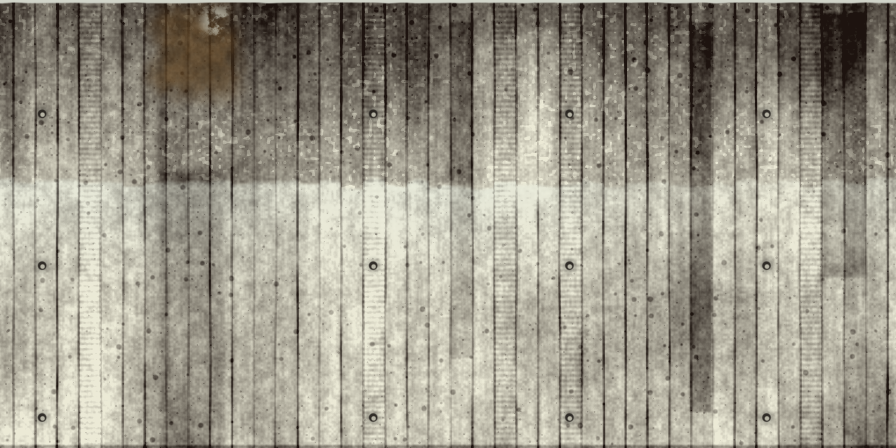
A Shadertoy shader for this texture:

```glsl
// Weathered board-formed concrete wall: vertical planks, tie holes, a pour joint and soot
const vec3 GRIME = vec3(0.28, 0.25, 0.22);
const vec3 CHALK = vec3(0.84, 0.83, 0.76);
const vec3 RUST = vec3(0.33, 0.24, 0.13);
const vec3 COOL = vec3(0.70, 0.74, 0.72);
const vec3 CAP = vec3(0.82, 0.83, 0.79);

const float BOARDS_PER_UNIT = 20.5;   // 41 boards across a wall two units wide
const float BOARD_SHIFT = 0.38;
const float JOINT_HEIGHT = 0.59;
const float TIE_COLUMNS[4] = float[4](0.094, 0.833, 1.271, 1.711);
const float RIBBED_BOARDS[5] = float[5](4.0, 17.0, 23.0, 26.0, 37.0);

float hash(vec2 p) {
    vec3 q = fract(vec3(p.xyx) * 0.1031);
    q += dot(q, q.yzx + 33.33);
    return fract((q.x + q.y) * q.z);
}

float noise(vec2 p) {
    vec2 i = floor(p), f = fract(p);
    f = f * f * (3.0 - 2.0 * f);
    return mix(mix(hash(i), hash(i + vec2(1, 0)), f.x),
               mix(hash(i + vec2(0, 1)), hash(i + vec2(1, 1)), f.x), f.y);
}

float fbm(vec2 p) {
    float sum = 0.0, amp = 0.5;
    for (int i = 0; i < 5; i++) {
        sum += amp * noise(p);
        p = p * 2.03 + 17.7;
        amp *= 0.5;
    }
    return sum;
}

float softBox(vec2 p, vec2 lo, vec2 hi, float blur) {
    vec2 e = smoothstep(lo - blur, lo + blur, p) * (1.0 - smoothstep(hi - blur, hi + blur, p));
    return e.x * e.y;
}

float disc(vec2 p, float radius, float blur) {
    return 1.0 - smoothstep(radius - blur, radius + blur, length(p));
}

// Dark line between neighbouring boards, uneven along its height
float seam(vec2 p, float x) {
    float id = floor(x + 0.5);
    float wander = 0.05 * (noise(vec2(id * 7.0, p.y * 5.0)) - 0.5);
    float d = abs(x - id + wander) / BOARDS_PER_UNIT;
    float strength = mix(0.25, 1.0, hash(vec2(id, 9.0))) * (0.45 + 0.8 * noise(vec2(id * 3.0, p.y * 14.0)));
    return strength * (0.75 * (1.0 - smoothstep(0.001, 0.0042, d)) + 0.2 * exp(-d * 160.0));
}

float ribs(float board, float y) {
    float on = 0.0;
    for (int i = 0; i < 5; i++) on += 1.0 - step(0.5, abs(board - RIBBED_BOARDS[i]));
    return on * sin(y * 6.28318 * 85.0);
}

// Scattered air pits, one candidate per cell
float pits(vec2 p, float cells) {
    vec2 id = floor(p * cells);
    vec2 centre = 0.25 + 0.5 * vec2(hash(id + 3.1), hash(id + 8.7));
    float size = 0.17 * hash(id + 21.0);
    return step(0.72, hash(id + 5.0)) * disc(fract(p * cells) - centre, size, 0.07);
}

// Larger dirty fields and single dark or pale boards
float patches(vec2 p) {
    float s = 0.20 * softBox(p, vec2(0.535, 0.59), vec2(1.055, 1.1), 0.006);
    s += 0.30 * softBox(p, vec2(0.36, -0.1), vec2(0.50, 0.62), 0.012);
    s += 0.22 * softBox(p, vec2(0.35, 0.59), vec2(0.535, 1.1), 0.01);
    s += 0.22 * softBox(p, vec2(1.005, 0.20), vec2(1.055, 0.95), 0.004);
    s += 0.42 * softBox(p, vec2(1.539, 0.08), vec2(1.588, 0.95), 0.004);
    s += 0.38 * softBox(p, vec2(1.835, 0.38), vec2(1.932, 0.97), 0.006);
    s += 0.16 * softBox(p, vec2(1.82, -0.1), vec2(2.1, 0.42), 0.03);
    s += 0.22 * softBox(p, vec2(-0.1, 0.58), vec2(0.065, 1.1), 0.01);
    return s - 0.14 * softBox(p, vec2(1.065, 0.55), vec2(1.25, 0.93), 0.03);
}

void mainImage(out vec4 fragColor, in vec2 fragCoord) {
    vec2 p = fragCoord / iResolution.xy * vec2(2.0, 1.0);
    float x = p.x * BOARDS_PER_UNIT + BOARD_SHIFT;
    float board = floor(x);

    // Board tone, cloudy staining and vertical wood grain
    float tone = 0.84 + 0.24 * (hash(vec2(board, 2.0)) - 0.5);
    tone += 0.75 * (fbm(p * vec2(5.0, 3.5) + 4.0) - 0.48);
    tone += 0.38 * (fbm(vec2(p.x * 75.0, p.y * 5.0 + board * 3.7)) - 0.48);
    tone += 0.42 * (fbm(p * 55.0) - 0.48) + 0.22 * (noise(p * 190.0) - 0.5);
    tone += 0.09 * ribs(board, p.y);

    // Pour joint, bleached band below it and soot running from the top
    float joint = JOINT_HEIGHT + 0.018 * (hash(vec2(board, 6.0)) - 0.5) + 0.012 * (noise(p * 30.0) - 0.5);
    float upper = smoothstep(joint - 0.006, joint + 0.006, p.y);
    float bleach = (1.0 - upper) * exp(-8.0 * max(joint - p.y, 0.0));
    float drips = 0.22 * (fbm(vec2(p.x * 24.0, p.y * 3.0)) - 0.48);
    tone += 0.10 * bleach - 0.15 * upper - patches(p);
    tone -= 0.62 * smoothstep(0.62, 1.05, p.y + drips);
    tone += 0.35 * upper * smoothstep(0.70, 0.85, noise(p * 110.0 + 9.0)) * noise(p * 6.0);

    // Seams, pits and the grimy foot
    tone -= seam(p, x) + 0.45 * pits(p, 28.0) + 0.25 * pits(p + 0.37, 61.0);
    tone -= 0.5 * (1.0 - smoothstep(0.003, 0.010, p.y));
    vec3 color = mix(GRIME, CHALK, clamp(tone, -0.3, 1.15));
    color = mix(color, COOL * (0.45 + 0.6 * tone), 0.35 * bleach * noise(p * 4.0));

    // Rust stain with a flaked pale spot near the top
    float rust = softBox(p + 0.05 * (fbm(p * 18.0) - 0.48), vec2(0.35, 0.79), vec2(0.53, 0.98), 0.04);
    color = mix(color, RUST * (0.75 + 0.7 * fbm(p * 45.0)), 0.7 * rust);
    float flake = disc(p - vec2(0.485, 0.953), 0.035, 0.02) * smoothstep(0.45, 0.62, fbm(p * 40.0));
    color = mix(color, CHALK * 0.85, 0.8 * flake);

    // Tie holes: stained halo, dark rim, pale plug
    for (int i = 0; i < 4; i++) {
        for (int j = 0; j < 3; j++) {
            vec2 d = p - vec2(TIE_COLUMNS[i], 0.068 + 0.339 * float(j));
            color *= 1.0 - 0.25 * disc(d, 0.014, 0.012);
            color = mix(color, GRIME * 0.5, 0.9 * disc(d, 0.0095, 0.002));
            color = mix(color, CHALK * 0.85, disc(d - vec2(0.001, -0.002), 0.005, 0.002));
        }
    }

    // Pale cap along the top edge
    color = mix(color, CAP, smoothstep(0.992, 0.997, p.y + 0.002 * noise(vec2(p.x * 30.0, 1.0))));
    fragColor = vec4(clamp(color, 0.0, 1.0), 1.0);
}
```
